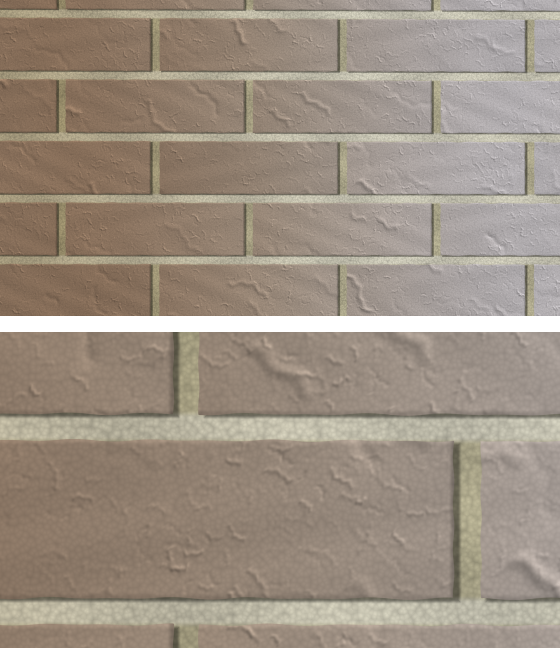
Top: the whole. Bottom: its middle third, enlarged.
Give the GLSL for this texture, as a Shadertoy shader.

```glsl
// Running-bond wall of embossed clay bricks with sandy mortar, lit from the right.
#define PITCH vec2(0.593, 0.195)   // brick plus joint, in canvas heights
#define ORIGIN vec2(0.194, 0.178)  // centre of one joint crossing
#define JOINT 0.028                // mortar width
#define CREASE_SIZE 0.110          // cell of the long diagonal creases
#define PIT_SIZE 0.026             // cell of the short wormy pits
#define CREASE_ANGLE -0.65
#define CREASE_DEPTH 0.0024
#define PIT_DEPTH 0.00075
#define LIGHT_DIR vec2(0.55, 0.83)
#define GRAIN 0.0055               // sand grain spacing

const vec3 CLAY_DARK  = vec3(0.520, 0.425, 0.345);
const vec3 CLAY_MID   = vec3(0.592, 0.535, 0.480);
const vec3 CLAY_PALE  = vec3(0.685, 0.670, 0.680);
const vec3 SAND_DARK  = vec3(0.640, 0.595, 0.480);
const vec3 SAND_PALE  = vec3(0.755, 0.745, 0.680);
const vec3 JOINT_TINT = vec3(0.880, 0.865, 0.790);

vec2 hash2(vec2 p) {
    return fract(sin(vec2(dot(p, vec2(127.1, 311.7)), dot(p, vec2(269.5, 183.3)))) * 43758.5);
}

// Cellular noise: distance to the nearest scattered point
float cellular(vec2 p) {
    vec2 cell = floor(p);
    float nearest = 2.0;
    for (int y = -1; y <= 1; y++)
    for (int x = -1; x <= 1; x++) {
        vec2 id = cell + vec2(x, y);
        nearest = min(nearest, length(id + hash2(id) - p));
    }
    return nearest;
}

// One wavy ridge or groove per cell, turned randomly about CREASE_ANGLE
float creases(vec2 p, float spread, float sharpness) {
    vec2 cell = floor(p);
    float height = 0.0;
    for (int y = -1; y <= 1; y++)
    for (int x = -1; x <= 1; x++) {
        vec2 id = cell + vec2(x, y);
        vec2 r = hash2(id), s = hash2(id + 37.0);
        float a = CREASE_ANGLE + spread * (s.x - 0.5);
        vec2 d = mat2(cos(a), -sin(a), sin(a), cos(a)) * (p - id - r);
        d.y += 0.10 * sin(5.0 * d.x + 6.28 * r.x) + 0.03 * sin(17.0 * d.x + 6.28 * r.y);
        d.x = max(abs(d.x) - 0.15 - 0.45 * s.y, 0.0);
        float amount = 1.6 * fract(s.x * 9.0) - 0.7;
        height += amount * abs(amount) * exp(-sharpness * dot(d, d));
    }
    return height;
}

// Embossed brick surface
float relief(vec2 p) {
    float swell = sin(23.0 * p.x + 3.0 * sin(17.0 * p.y)) * sin(31.0 * p.y + 9.0 * p.x);
    float patches = 0.75 + 0.35 * sin(19.0 * p.x + 14.0 * p.y + 2.0 * sin(21.0 * p.y));
    float pits = creases(p / PIT_SIZE, 2.2, 80.0) + creases(p.yx / PIT_SIZE * 1.4 + 5.0, 3.0, 55.0);
    return CREASE_DEPTH * creases(p / CREASE_SIZE, 0.9, 150.0)
         + PIT_DEPTH * patches * pits
         + 0.0008 * swell;
}

float box(vec2 p, vec2 halfSize) {
    vec2 d = abs(p) - halfSize;
    return length(max(d, 0.0)) + min(max(d.x, d.y), 0.0);
}

void mainImage(out vec4 fragColor, in vec2 fragCoord) {
    vec2 uv = fragCoord / iResolution.xy;
    vec2 p = fragCoord / iResolution.y;
    float px = 1.0 / iResolution.y;

    // Brick layout, every other row shifted by half a brick
    vec2 wall = p - ORIGIN + vec2(0.0, 0.007 * uv.x * uv.y);
    float row = floor(wall.y / PITCH.y);
    wall.x -= 0.5 * PITCH.x * mod(row, 2.0);
    vec2 id = floor(wall / PITCH);
    vec2 local = (fract(wall / PITCH) - 0.5) * PITCH;
    vec2 halfBrick = 0.5 * (PITCH - JOINT);
    vec2 seed = hash2(id + 11.0);

    // Slightly uneven brick outline and the shadow it casts
    float wobble = 0.0007 * (sin(90.0 * p.x + 5.0 * seed.x) + sin(130.0 * p.y + 60.0 * p.x));
    float edge = box(local, halfBrick) + wobble;
    float brickMask = smoothstep(0.7 * px, -0.7 * px, edge);
    float shadow = smoothstep(0.003, -0.002, box(local - vec2(0.006, -0.003), halfBrick));

    // Clay: light falls off to the left, each brick has its own tone
    float glow = clamp(uv.x + 0.05 * (seed.x - 0.5) + 0.04 * (uv.y - 0.5), 0.0, 1.0);
    vec3 clay = mix(CLAY_DARK, CLAY_MID, smoothstep(0.1, 0.6, glow));
    clay = mix(clay, CLAY_PALE, smoothstep(0.4, 0.95, glow));
    vec2 skin = p + 7.0 * seed;
    vec2 probe = 0.0018 * LIGHT_DIR;
    float slope = (relief(skin - probe) - relief(skin + probe)) / 0.0036;
    clay *= 1.0 + clamp(slope, -0.32, 0.24) + 0.04 * (seed.y - 0.5);
    clay *= 1.0 + 0.09 * (0.45 - cellular(p / GRAIN));

    // Worn rims: pale along the top, dark along the right and bottom
    vec2 rim = smoothstep(vec2(0.006), vec2(0.0), halfBrick - abs(local));
    clay *= 1.0 + 0.12 * rim.y * sign(local.y) - 0.22 * rim.x * step(0.0, local.x);

    // Mortar: grainy, deeper in the upright joints
    vec3 sand = mix(SAND_DARK, SAND_PALE, smoothstep(-0.1, 0.7, uv.x));
    float upright = smoothstep(0.004, -0.004, abs(local.y) - halfBrick.y);
    sand *= mix(vec3(1.0), JOINT_TINT, upright);
    float grains = 0.5 * (cellular(p / GRAIN) + cellular(p / GRAIN * 0.6 + 9.0));
    sand *= 1.0 + 0.28 * (0.45 - grains) + 0.05 * sin(19.0 * p.x + 4.0 * sin(13.0 * p.y));
    sand *= 1.0 - 0.42 * shadow;

    fragColor = vec4(mix(sand, clay, brickMask), 1.0);
}
```
